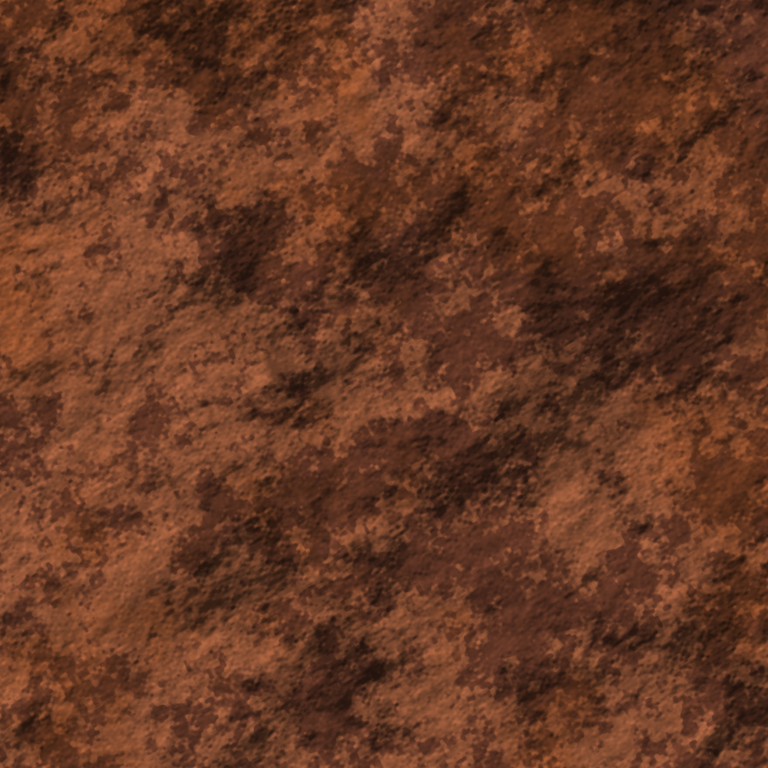
Write a Shadertoy shader that draws this texture.

```glsl
// Weathered brown leather-like rock: ragged, speckled tan patches over umber,
// with rust tints, diagonal dark stains and a finely lit relief.
// Every layer is fractal value noise, slightly stretched on a rising diagonal.

float hash(vec2 cell) {
    vec3 h = fract(vec3(cell.xyx) * 0.1031);
    h += dot(h, h.yzx + 33.33);
    return fract((h.x + h.y) * h.z);
}

float valueNoise(vec2 p) {
    vec2 cell = floor(p), f = fract(p);
    f = f * f * f * (f * (f * 6.0 - 15.0) + 10.0);
    float low = mix(hash(cell), hash(cell + vec2(1, 0)), f.x);
    float high = mix(hash(cell + vec2(0, 1)), hash(cell + vec2(1, 1)), f.x);
    return mix(low, high, f.y);
}

// Fractal sum in 0..1; a higher gain gives a rougher field
float fbm(vec2 p, float gain, int octaves) {
    float sum = 0.0, total = 0.0, amplitude = 1.0;
    for (int i = 0; i < octaves; i++) {
        sum += amplitude * valueNoise(p);
        total += amplitude;
        amplitude *= gain;
        p = mat2(1.6, 1.2, -1.2, 1.6) * p + 17.3;
    }
    return sum / total;
}

// Coordinates turned to the diagonal and stretched along it
vec2 alongGrain(vec2 p, float stretch) {
    vec2 along = vec2(0.82, 0.57);
    return vec2(dot(p, along) / stretch, dot(p, vec2(-along.y, along.x)));
}

float relief(vec2 p) {
    return fbm(alongGrain(p, 1.25) * 7.0 + 31.0, 0.54, 6);
}

void mainImage(out vec4 fragColor, in vec2 fragCoord) {
    vec2 uv = fragCoord / iResolution.xy;
    vec2 p = fragCoord / iResolution.y;

    // Ragged tan patches that crumble into speckles, denser at the lower left
    float patches = fbm(alongGrain(p, 1.1) * 6.5 + 9.0, 0.96, 6);
    patches += 0.05 * (0.9 - uv.x - uv.y);
    float tanMask = smoothstep(0.43, 0.56, patches);

    // Base colours, with rust more common near the top
    vec3 umber = vec3(0.345, 0.190, 0.132);
    vec3 tan_ = vec3(0.530, 0.308, 0.200);
    vec3 rust = vec3(0.460, 0.240, 0.120);
    float rustMask = smoothstep(0.40, 0.75, fbm(p * 4.0 + 71.0, 0.75, 6) + 0.2 * (uv.y - 0.5));
    vec3 color = mix(umber, tan_, tanMask);
    color = mix(color, rust * mix(0.76, 1.08, tanMask), 0.7 * rustMask);

    // Diagonal stains with crumbling borders
    float stain = fbm(alongGrain(p, 1.5) * 7.0 + 43.0, 0.84, 6);
    float clean = smoothstep(0.34, 0.53, stain);
    color *= mix(0.64, 1.01, clean);

    // Shallow relief lit from the upper left, deeper inside the stains
    vec2 toLight = vec2(-0.6, 0.8) * 0.0025;
    float slope = (relief(p) - relief(p + toLight)) / 0.0025;
    color *= clamp(1.0 + mix(0.060, 0.025, clean) * slope, 0.65, 1.25);

    // Fine grain
    color *= 0.92 + 0.16 * valueNoise(p * 220.0 + 5.0);

    fragColor = vec4(color, 1.0);
}
```
